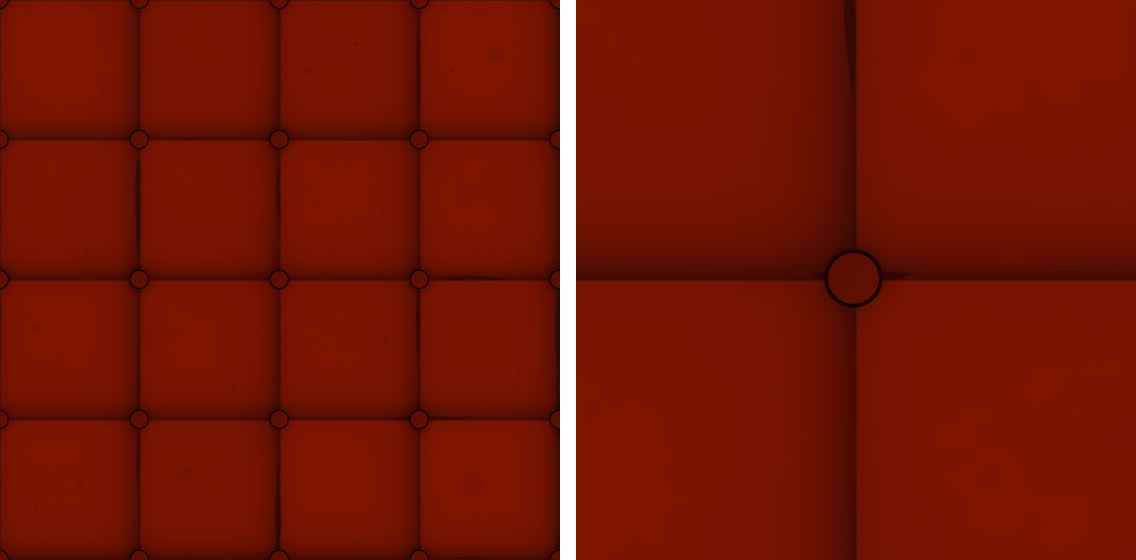
Left, the full canvas; right, a detail of the centre.
This texture is drawn by a WebGL 1 fragment shader. Its source:

```glsl
precision highp float;
// Tufted red leather: a 4 by 4 grid of square cushions with outlined buttons at the corners.
// Each cushion darkens strongly towards its right and bottom seams, softly towards the others;
// wrapped value noise adds smears along the seams, faint stains and small specks.
uniform vec2 u_resolution;

const float CELLS = 4.0;
const vec3 LEATHER = vec3(0.492, 0.082, 0.0);
const vec3 BUTTON = vec3(0.36, 0.057, 0.0);
const vec3 OUTLINE = vec3(0.08, 0.012, 0.0);
const float BUTTON_RADIUS = 0.065;
const float OUTLINE_HALF_WIDTH = 0.0045;

float hash(vec2 p) {
  return fract(sin(dot(p, vec2(127.1, 311.7))) * 43758.5453);
}

// Value noise that repeats after a whole number of lattice steps
float wrapNoise(vec2 p, float period, float seed) {
  vec2 i = floor(p);
  vec2 f = fract(p);
  f = f * f * (3.0 - 2.0 * f);
  vec2 a = mod(i, period) + seed;
  vec2 b = mod(i + 1.0, period) + seed;
  return mix(mix(hash(a), hash(vec2(b.x, a.y)), f.x),
             mix(hash(vec2(a.x, b.y)), hash(b), f.x), f.y);
}

// Brightness across one cushion: deep shade at t = 1, light shade at t = 0
float cushion(float t, float deep, float light, float px) {
  float ramp = smoothstep(0.0, px, t);
  float deepShade = deep * max(exp((t - 1.0) / 0.088), 1.0 - ramp);
  return 1.0 - deepShade - light * exp(-t / 0.055) * ramp;
}

// Ragged dark streak beside a seam, broken up along its length
float smear(float across, float along, float cutoff, float seed, float px) {
  float seam = floor(across + 0.5);
  float row = mod(seam, CELLS) * 5.0 + seed;
  float patches = wrapNoise(vec2(along * 3.0, 0.5), CELLS * 3.0, row);
  float ragged = wrapNoise(vec2(along * 12.0, 0.5), CELLS * 12.0, row + 71.0);
  float width = 0.024 * smoothstep(cutoff, 1.0, patches) * (0.55 + 0.6 * ragged);
  float centre = -0.014 + 0.014 * (ragged - 0.5);
  float d = abs(across - seam - centre) - width;
  float fade = 0.55 + 0.45 * wrapNoise(vec2(along * 5.0, 0.5), CELLS * 5.0, row + 31.0);
  return smoothstep(px, -px, d) * smoothstep(0.0, 0.006, width) * fade;
}

// One irregular round mark per cell, present only in some cells
float blot(vec2 p, float chance, float radius, float softness, float seed) {
  vec2 id = mod(floor(p), CELLS) + seed;
  vec2 centre = 0.2 + 0.6 * vec2(hash(id + 3.0), hash(id + 9.0));
  float size = radius * (0.5 + 0.5 * hash(id + 17.0));
  float wobble = wrapNoise(p * 14.0, CELLS * 14.0, seed) - 0.5;
  float d = length(fract(p) - centre) - size * (1.0 + 0.7 * wobble);
  return step(hash(id), chance) * smoothstep(softness, -softness, d);
}

void main() {
  vec2 p = CELLS * gl_FragCoord.xy / u_resolution;
  float px = CELLS / min(u_resolution.x, u_resolution.y);

  // Cushion shading, with a slight change of tone from cell to cell
  float shade = cushion(fract(p.x), 0.46, 0.14, px)
              * cushion(fract(-p.y), 0.46, 0.07, px);
  float tone = hash(mod(floor(p), CELLS) + 41.0);
  shade *= 0.985 + 0.03 * tone;

  // Leather mottling, stains and specks
  float mottle = 0.6 * wrapNoise(p * 5.0, CELLS * 5.0, 11.0)
               + 0.4 * wrapNoise(p * 19.0, CELLS * 19.0, 23.0);
  shade *= 0.985 + 0.03 * mottle;
  shade *= 1.0 - 0.06 * blot(p, 0.3, 0.09, 0.015, 53.0);
  shade *= 1.0 - 0.12 * blot(p, 0.4, 0.025, 0.015, 67.0);
  shade *= 1.0 - 0.45 * blot(p, 0.2, 0.008, px, 83.0);

  // Wear along the seams, heavier on the vertical ones
  shade *= 1.0 - 0.38 * smear(p.x, p.y, 0.4, 7.0, px);
  shade *= 1.0 - 0.38 * smear(-p.y, p.x, 0.56, 101.0, px);

  // Buttons with a soft contact shadow and a thin dark outline
  vec2 q = p - vec2(-0.006, 0.004);
  vec2 corner = floor(q + 0.5);
  float d = length(q - corner) - BUTTON_RADIUS;
  float contact = 0.12 + 0.25 * hash(mod(corner, CELLS) + 29.0);
  shade *= 1.0 - contact * exp(-max(d, 0.0) / 0.025);

  vec3 color = LEATHER * shade;
  float sheen = 1.0 + 0.8 * (q.x - corner.x) - 0.5 * (q.y - corner.y);
  color = mix(color, BUTTON * sheen, smoothstep(0.5 * px, -0.5 * px, d));
  float ring = abs(d) - OUTLINE_HALF_WIDTH;
  color = mix(color, OUTLINE, smoothstep(0.6 * px, -0.6 * px, ring));

  gl_FragColor = vec4(color, 1.0);
}
```
